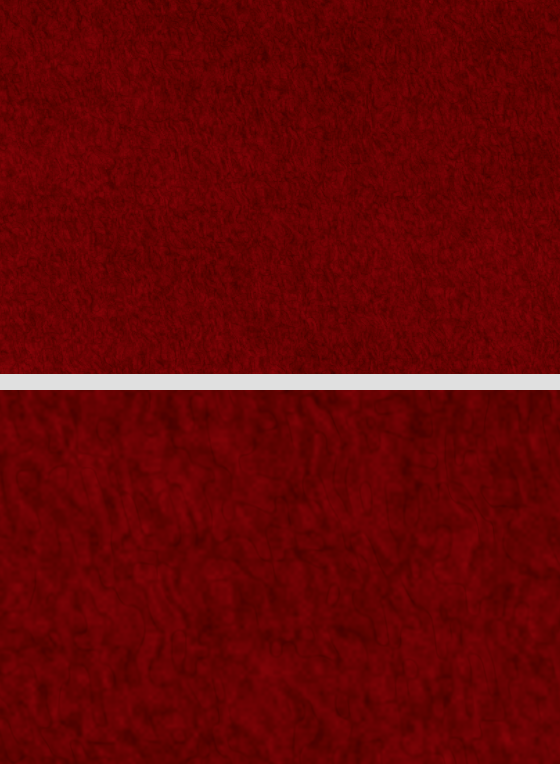
Top: the whole. Bottom: its middle third, enlarged.
A Shadertoy shader for this texture:

```glsl
float hash(vec2 cell) {
    vec3 q = fract(vec3(cell.xyx) * 0.1031);
    q += dot(q, q.yzx + 33.33);
    return fract((q.x + q.y) * q.z);
}

float noise(vec2 p) {
    vec2 cell = floor(p), f = fract(p);
    f = f * f * (3.0 - 2.0 * f);
    return mix(mix(hash(cell), hash(cell + vec2(1, 0)), f.x),
               mix(hash(cell + vec2(0, 1)), hash(cell + vec2(1, 1)), f.x), f.y);
}

// Layered noise, centred on zero
float cloud(vec2 p) {
    float sum = 0.0, weight = 0.5;
    for (int i = 0; i < 4; i++) {
        sum += weight * (noise(p) - 0.5);
        p = mat2(1.6, 1.2, -1.2, 1.6) * p + 17.3;
        weight *= 0.55;
    }
    return sum;
}

// Thin lines where the noise crosses its middle value
float crease(vec2 p) {
    return smoothstep(0.65, 1.0, 1.0 - abs(2.0 * noise(p) - 1.0));
}

void mainImage(out vec4 fragColor, in vec2 fragCoord) {
    vec2 uv = fragCoord / iResolution.xy;
    vec2 p = fragCoord / iResolution.y;

    // Nap direction: nearly upright, wandering slightly
    vec2 sway = vec2(noise(p * 24.0 + 5.0), noise(p * 24.0 + 71.0)) - 0.5;
    vec2 nap = p + 0.018 * sway + vec2(0.18 * p.y, 0.0);

    // Broad worn patches and light falling from below
    float red = 0.407 + 0.03 * (0.5 - uv.y);
    red += 0.07 * cloud(p * 3.5 + 40.0);
    red -= 0.022 * exp(-30.0 * dot(uv - vec2(0.58, 0.82), uv - vec2(0.58, 0.82)));

    // Faint streaks across and along the cloth
    red += 0.035 * (noise(nap * vec2(16.0, 62.0) + 11.0) - 0.5);
    red += 0.040 * (noise(nap * vec2(64.0, 15.0) + 90.0) - 0.5);

    // Short fibres, fine grain and dark creases between tufts
    red += 0.115 * (noise(nap * vec2(150.0, 85.0)) - 0.5);
    red += 0.065 * (noise(p * 270.0 + 31.0) - 0.5);
    red -= 0.045 * crease(nap * vec2(92.0, 58.0) + 23.0);

    // Rare pale specks of lint
    vec2 lintCell = floor(p * 90.0);
    float lint = step(0.9992, hash(lintCell + 200.0));
    red += 0.09 * lint * smoothstep(0.35, 0.1, length(fract(p * 90.0) - 0.5));

    // Brighter pile gains a trace of blue
    vec3 velvet = vec3(red, 0.008 + 0.03 * (red - 0.4), 0.009 + 0.2 * (red - 0.4));
    fragColor = vec4(clamp(velvet, 0.0, 1.0), 1.0);
}
```
